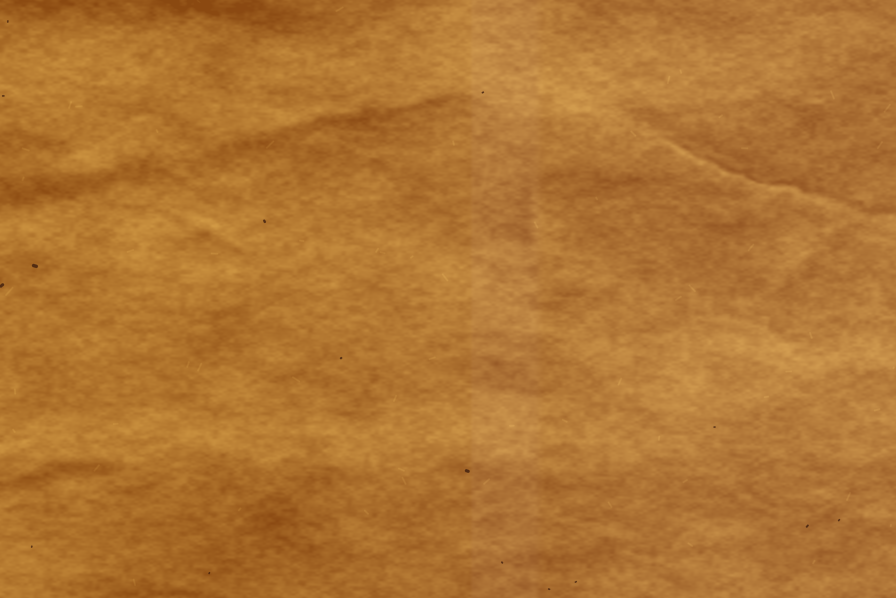
Give the GLSL for this texture, as a Shadertoy shader.

```glsl
const vec3 SHADOW = vec3(0.565, 0.315, 0.105);
const vec3 LIGHT = vec3(0.785, 0.565, 0.265);
const vec3 SPECK = vec3(0.24, 0.11, 0.05);
const vec2 SHEET = vec2(1.5, 1.0);

float hash(vec2 p) {
    vec3 q = fract(vec3(p.xyx) * 0.1031);
    q += dot(q, q.yzx + 33.33);
    return fract((q.x + q.y) * q.z);
}

vec2 hash2(float n) {
    return vec2(hash(vec2(n, 3.7)), hash(vec2(n, 19.3)));
}

float noise(vec2 p) {
    vec2 i = floor(p), f = fract(p);
    f = f * f * (3.0 - 2.0 * f);
    float low = mix(hash(i), hash(i + vec2(1, 0)), f.x);
    float high = mix(hash(i + vec2(0, 1)), hash(i + vec2(1, 1)), f.x);
    return mix(low, high, f.y);
}

// Layered noise, centred on zero
float fbm(vec2 p, int octaves) {
    float sum = 0.0, amp = 0.5;
    for (int i = 0; i < octaves; i++) {
        sum += amp * (noise(p) - 0.5);
        p = mat2(1.98, 0.25, -0.25, 1.98) * p + 17.3;
        amp *= 0.55;
    }
    return sum;
}

float segmentDistance(vec2 p, vec2 a, vec2 b) {
    vec2 ab = b - a;
    return length(p - a - ab * clamp(dot(p - a, ab) / dot(ab, ab), 0.0, 1.0));
}

// Fold lit on the left of a->b and shaded on the right, fading at the ends
float crease(vec2 p, vec2 a, vec2 b, float width) {
    vec2 ab = b - a, ap = p - a;
    float along = dot(ap, ab) / dot(ab, ab);
    float side = (ab.x * ap.y - ab.y * ap.x) / (length(ab) * width);
    float taper = smoothstep(0.0, 0.3, along) * smoothstep(1.0, 0.7, along);
    return taper * side * exp(0.5 - side * side);
}

// Soft elongated patch of light or shade
float patchGlow(vec2 p, vec2 centre, vec2 radius) {
    vec2 q = (p - centre) / radius;
    return exp(-dot(q, q));
}

float folds(vec2 p) {
    float t = 0.0;
    // Long ridge on the left
    t += 0.30 * crease(p, vec2(-0.20, 0.66), vec2(0.45, 0.775), 0.030);
    t += 0.28 * crease(p, vec2(0.25, 0.755), vec2(0.86, 0.845), 0.018);
    // Sharp diagonal fold on the right
    t -= 0.26 * crease(p, vec2(0.92, 0.86), vec2(1.40, 0.66), 0.026);
    t -= 0.36 * crease(p, vec2(1.08, 0.775), vec2(1.38, 0.66), 0.007);
    t -= 0.30 * crease(p, vec2(1.24, 0.70), vec2(1.62, 0.61), 0.010);
    t += 0.20 * crease(p, vec2(1.27, 0.48), vec2(1.45, 0.66), 0.022);
    // Small dents
    t -= 0.28 * crease(p, vec2(-0.12, 0.15), vec2(0.24, 0.215), 0.020);
    t += 0.20 * crease(p, vec2(0.24, 0.68), vec2(0.44, 0.57), 0.014);
    t -= 0.20 * crease(p, vec2(0.885, 0.56), vec2(0.89, 0.73), 0.016);
    t += 0.24 * crease(p, vec2(0.77, 0.405), vec2(0.90, 0.385), 0.010);
    return t;
}

float shading(vec2 p) {
    float t = 0.0;
    t -= 0.45 * patchGlow(p, vec2(0.25, 1.00), vec2(0.55, 0.045));
    t -= 0.36 * patchGlow(p, vec2(0.00, 0.72), vec2(0.16, 0.05));
    t -= 0.20 * patchGlow(p, vec2(0.65, 0.77), vec2(0.18, 0.07));
    t += 0.24 * patchGlow(p, vec2(0.90, 0.83), vec2(0.24, 0.09));
    t += 0.16 * patchGlow(p, vec2(1.20, 0.42), vec2(0.35, 0.10));
    t += 0.15 * patchGlow(p, vec2(0.40, 0.27), vec2(0.60, 0.04));
    t -= 0.20 * smoothstep(0.26, 0.21, p.y);
    return t;
}

void mainImage(out vec4 fragColor, in vec2 fragCoord) {
    vec2 p = fragCoord / iResolution.xy * SHEET;
    float pixel = 1.0 / iResolution.y;
    vec2 warped = p + 0.05 * vec2(fbm(p * 7.0, 3), fbm(p * 9.0 + 31.0, 3));

    // Crumpled relief, then horizontal wrinkles and paper grain
    float tone = 0.62 + folds(warped) + shading(warped);
    tone += 0.75 * fbm(warped * vec2(2.6, 8.0) + 5.0, 4);
    tone += 0.55 * fbm(warped * vec2(13.0, 38.0) + 40.0, 3);
    tone += 0.58 * fbm(p * vec2(75.0, 130.0), 2);

    // Pale hairs and dark specks
    for (float i = 0.0; i < 60.0; i++) {
        vec2 a = hash2(i + 100.0) * SHEET;
        vec2 hair = 0.024 * (hash2(i + 200.0) - 0.5);
        tone += 0.22 * smoothstep(0.0012 + pixel, 0.0, segmentDistance(p, a, a + hair));
    }
    float speck = 0.0;
    for (float i = 0.0; i < 16.0; i++) {
        vec2 a = hash2(i + 300.0) * SHEET;
        float size = mix(0.0008, 0.0028, pow(hash(vec2(i, 71.0)), 3.0));
        float d = segmentDistance(p, a, a + 2.0 * size * (hash2(i + 400.0) * 2.0 - 1.0));
        speck = max(speck, smoothstep(size + pixel, size - 0.5 * pixel, d));
    }

    // Paler vertical strip and cooler right side
    float strip = smoothstep(0.785, 0.793, p.x) * smoothstep(0.915, 0.89, p.x);
    tone += 0.04 * strip;
    vec3 color = mix(SHADOW, LIGHT, clamp(tone, -0.1, 1.15));
    color += strip * vec3(0.003, 0.006, 0.022);
    color += mix(vec3(0.0, -0.004, -0.024), vec3(0.004, 0.008, 0.024), smoothstep(0.2, 1.3, p.x));
    color = mix(color, SPECK, 0.8 * speck);
    fragColor = vec4(color, 1.0);
}
```
